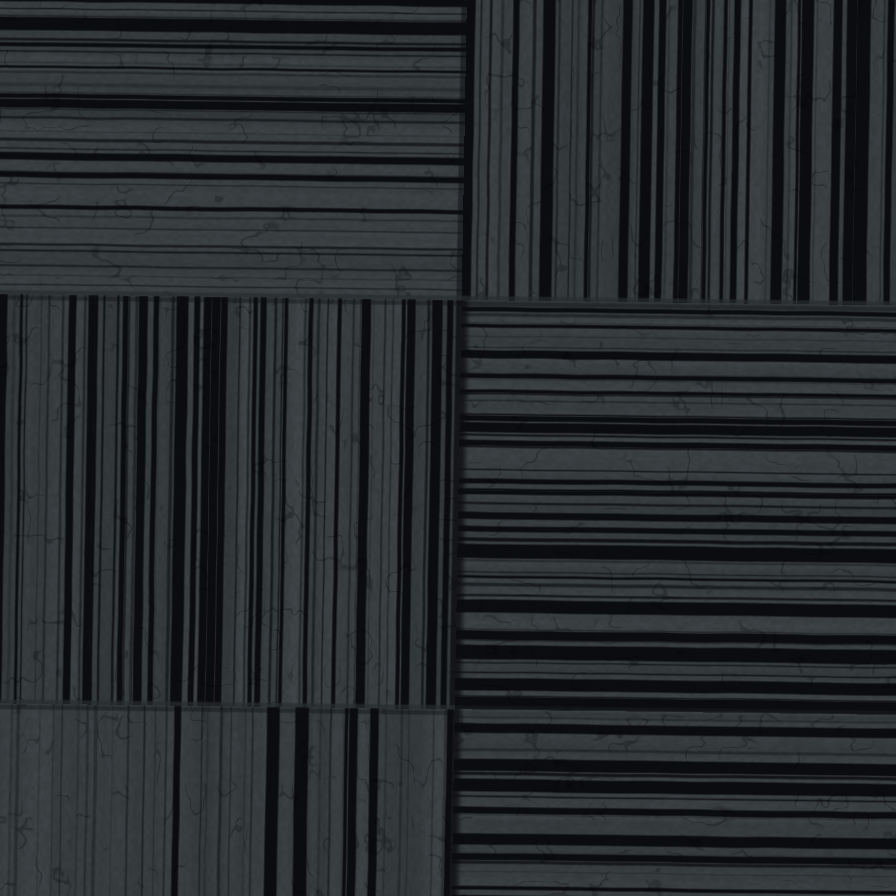
Give the GLSL for this pattern, as a WebGL 2 fragment shader.

```glsl
#version 300 es
precision highp float;
// Dark carpet planks in two columns and three rows, the outer rows cropped.
// Each plank has hashed ribs: broad grooves, fine lines and uneven grey faces,
// turned upright or level by plank, with soft seams and faint scuffs.

uniform vec2 u_resolution;
out vec4 outColor;

const vec3 GROOVE = vec3(0.043, 0.047, 0.062);
const vec3 FACE_DARK = vec3(0.155, 0.175, 0.185);
const vec3 FACE_LIGHT = vec3(0.240, 0.262, 0.272);

const vec2 SHEAR = vec2(-0.017, 0.013);  // slight tilt of the laid planks
const float COLUMN_SEAM = 0.504;
const float LOW_SEAM = 0.215;
const float HIGH_SEAM = 0.672;

const float BROAD_PITCH = 0.029;
const vec2 BROAD_HALF = vec2(0.0020, 0.0085);  // least and greatest half width
const float FINE_PITCH = 0.0125;
const vec2 FINE_HALF = vec2(0.0007, 0.0021);
const float FACE_PITCH = 0.019;
const float EDGE_SOFT = 0.0014;
const float SEAM_GAP = 0.006;
const float SCUFF = 0.22;
const float GRAIN = 0.10;

float hash(vec2 p) {
  vec3 q = fract(vec3(p.xyx) * 0.1031);
  q += dot(q, q.yzx + 33.33);
  return fract((q.x + q.y) * q.z);
}

float noise(vec2 p) {
  vec2 i = floor(p), f = fract(p);
  f = f * f * (3.0 - 2.0 * f);
  return mix(mix(hash(i), hash(i + vec2(1, 0)), f.x),
             mix(hash(i + vec2(0, 1)), hash(i + vec2(1, 1)), f.x), f.y);
}

// One randomly placed bar per cell; returns its coverage.
float bars(float x, float pitch, vec2 halfRange, float seed, float chance, float soft) {
  float cell = floor(x / pitch);
  float r = hash(vec2(cell, seed + 3.0));
  float halfWidth = mix(halfRange.x, halfRange.y, r * r);
  float margin = halfWidth + soft;
  float center = mix(margin, pitch - margin, hash(vec2(cell, seed + 11.0)));
  float d = abs(x - cell * pitch - center) - halfWidth;
  float present = step(hash(vec2(cell, seed + 19.0)), chance);
  return present * (1.0 - smoothstep(-soft, soft, d));
}

// Ribbed colour at a distance across the plank.
vec3 ribs(float across, float seed, float density, float soft) {
  float tone = noise(vec2(across / FACE_PITCH, seed + 0.5));
  float fineTone = noise(vec2(across / 0.006, seed + 7.5));
  vec3 face = mix(FACE_DARK, FACE_LIGHT, clamp(0.25 + 0.6 * tone + 0.3 * fineTone, 0.0, 1.0));
  float broad = bars(across, BROAD_PITCH, BROAD_HALF, seed, density, soft);
  float second = bars(across + 0.4 * BROAD_PITCH, 1.6 * BROAD_PITCH, BROAD_HALF * 0.7,
                      seed + 40.0, density * 0.7, soft);
  float fine = bars(across, FINE_PITCH, FINE_HALF, seed + 80.0, 0.85, soft);
  float fineDepth = mix(0.25, 0.95, hash(vec2(floor(across / FINE_PITCH), seed + 5.0)));
  float depth = max(max(broad, second), fine * fineDepth * mix(0.5, 1.0, density));
  return mix(face, GROOVE, depth);
}

void main() {
  vec2 uv = gl_FragCoord.xy / u_resolution;
  vec2 p = uv + SHEAR * uv.yx;
  float pixel = 1.0 / min(u_resolution.x, u_resolution.y);
  float soft = max(EDGE_SOFT, 0.75 * pixel);

  // Plank position and direction
  bool right = p.x > COLUMN_SEAM;
  float row = step(LOW_SEAM, p.y) + step(HIGH_SEAM, p.y);
  bool upright = right == (row > 1.5);
  float seed = 17.0 + row * 131.0 + (right ? 57.0 : 0.0);
  float density = right ? 0.92 : (row < 0.5 ? 0.2 : (row < 1.5 ? 0.85 : 0.68));

  // Ribs, with a slight wander along their length
  float across = upright ? p.x : p.y;
  float along = upright ? p.y : p.x;
  across += 0.0009 * (noise(vec2(along * 22.0, across * 30.0 + seed)) - 0.5);
  vec3 color = ribs(across, seed, density, soft);

  // Scuffs: broken, bent hairlines running over the ribs
  vec2 scuffPos = vec2(across * 60.0, along * 48.0) + seed;
  float bend = noise(scuffPos) + 0.25 * noise(scuffPos * 2.7);
  float hairline = 1.0 - smoothstep(0.015, 0.06, abs(bend - 0.6));
  float broken = smoothstep(0.5, 0.7, noise(scuffPos * 0.8 + 31.0));
  color *= 1.0 - SCUFF * hairline * broken;

  // Fibre grain
  float grain = noise(vec2(across * 330.0, along * 190.0)) - 0.5;
  color *= 1.0 + GRAIN * grain;

  // Column seam: dark gap on the left side, shaded rib ends on the right
  float side = p.x - COLUMN_SEAM;
  float gap = smoothstep(-SEAM_GAP - soft, -SEAM_GAP + soft, side)
            * (1.0 - smoothstep(0.002, 0.012, side));
  color = mix(color, GROOVE, gap * (row > 1.5 ? 0.5 : 0.78));

  // Row seams: a narrow grey lip above a soft shadow
  float low = p.y - LOW_SEAM, high = p.y - HIGH_SEAM;
  float rise = abs(low) < abs(high) ? low : high;
  float seamStrength = (right && row < 1.5 && abs(low) < abs(high)) ? 0.25 : 0.7;
  float lip = 1.0 - smoothstep(0.001, 0.004, abs(rise - 0.002));
  float shadow = 1.0 - smoothstep(0.001, 0.004, abs(rise + 0.004));
  color = mix(color, FACE_DARK, lip * seamStrength);
  color = mix(color, GROOVE, shadow * seamStrength * 0.55);

  outColor = vec4(color, 1.0);
}
```
